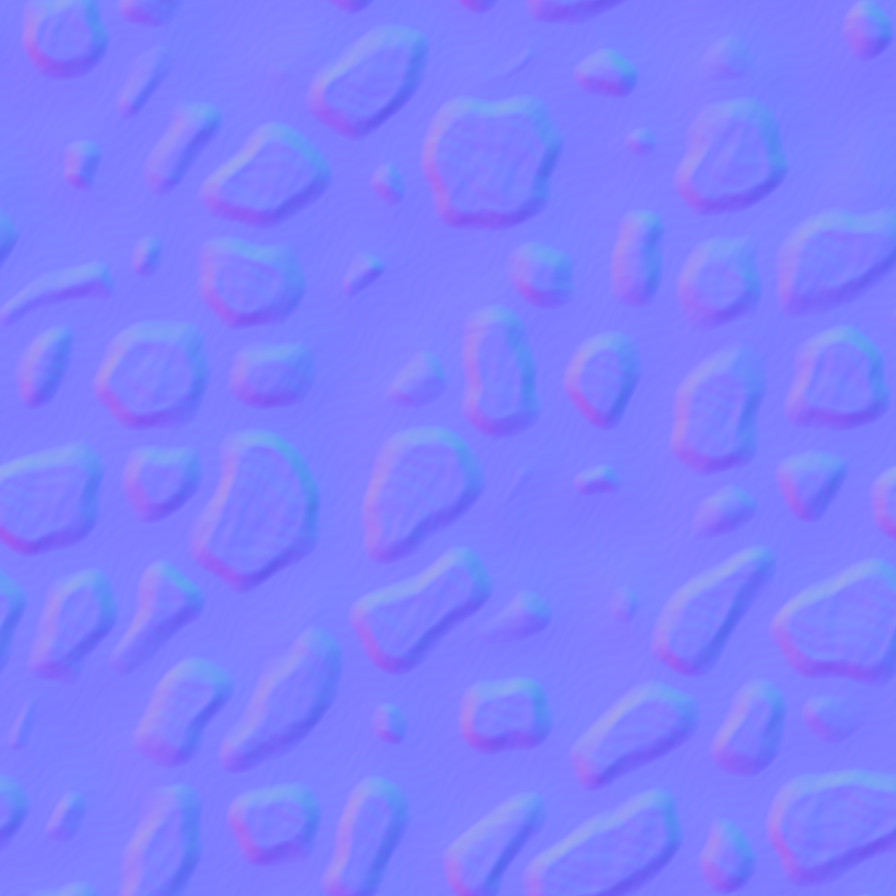
Write a Shadertoy shader that draws this texture map.

```glsl
const float TAU = 6.2831853;
const float GRID = 8.0;            // stones per side
const float JITTER = 0.58;         // scatter within a cell
const float RADIUS_MIN = 0.014;
const float RADIUS_MAX = 0.077;
const float LEAN = 0.85;           // main direction of long stones
const float LEAN_SPREAD = 1.3;
const float HALF_GAP = 0.014;      // clear ground beside each stone
const float TRIM_BLEND = 0.012;    // rounds the corners of trimmed stones
const float ROUNDING = 0.007;      // softens ridges of thin stones
const float RIM_OUTER = 0.007;
const float RIM_INNER = -0.016;
const float STONE_HEIGHT = 0.0040;
const float GROUND_HEIGHT = 0.0110;
const float GROUND_REACH = 0.034;
const float DISH_DEPTH = 0.0009;
const float RELIEF = 0.0006;       // lumps on top of large stones
const float WRINKLE = 0.00016;
const float GRAIN = 0.000045;
const float STEP = 0.0016;         // spacing of the slope samples

vec3 hash3(vec2 p) {
    vec3 q = fract(p.xyx * vec3(0.1031, 0.1030, 0.0973));
    q += dot(q, q.yxz + 33.33);
    return fract((q.xxy + q.yzz) * q.zyx);
}

float smoothMax(float a, float b, float k) {
    float h = max(k - abs(a - b), 0.0) / k;
    return max(a, b) + 0.25 * h * h * k;
}

// Layered sines bend the outlines
vec2 warp(vec2 p) {
    vec2 broad = sin(TAU * (p.yx * vec2(5.0, 6.0) + p * 2.0));
    vec2 fine = sin(TAU * (p.yx * vec2(17.0, 15.0) - p * 6.0) + 1.7);
    return p + 0.006 * broad + 0.0022 * fine;
}

// Distance to one tapered, rounded stone
float stoneDistance(vec2 p, vec2 cell) {
    vec2 id = mod(cell, GRID);
    vec3 place = hash3(id + 17.0);
    vec3 form = hash3(id + 61.0);
    vec2 q = p - (cell + 0.5 + (place.xy - 0.5) * JITTER) / GRID;

    float angle = LEAN + (place.z - 0.5) * LEAN_SPREAD;
    vec2 axis = vec2(cos(angle), sin(angle));
    q = vec2(dot(q, axis), dot(q, vec2(-axis.y, axis.x)));

    float size = mix(RADIUS_MIN, RADIUS_MAX, form.x);
    float stretch = form.y * form.y;
    float halfLength = size * (0.15 + 0.9 * stretch);
    float radius = size * (1.0 - 0.55 * stretch);
    float along = clamp(q.x, -halfLength, halfLength);
    radius += (form.z - 0.5) * 0.4 * along;
    q.x -= along;
    return sqrt(dot(q, q) + ROUNDING * ROUNDING)
         - sqrt(radius * radius + ROUNDING * ROUNDING);
}

float height(vec2 p) {
    vec2 w = warp(p);
    vec2 home = floor(w * GRID);
    float nearest = 1.0, others = 0.0, swell = 0.0;
    for (int y = -2; y <= 2; y++)
    for (int x = -2; x <= 2; x++) {
        float d = stoneDistance(w, home + vec2(x, y));
        others += exp(-max(nearest, d) / TRIM_BLEND);
        nearest = min(nearest, d);
        swell += exp(-d / GROUND_REACH);
    }
    // Neighbours trim each other so that a gap remains
    float second = -TRIM_BLEND * log(others + 1e-9);
    float d = smoothMax(nearest, 0.5 * (nearest - second) + HALF_GAP, 0.025);

    // Soft ground, steep rim, shallow dish
    float top = smoothstep(-0.010, -0.032, d);
    float h = GROUND_HEIGHT * swell / (1.0 + swell);
    h += STONE_HEIGHT * (1.0 - smoothstep(RIM_INNER, RIM_OUTER, d));
    h -= DISH_DEPTH * top;

    // Lumps and rings on the tops
    vec2 s = sin(TAU * (w * vec2(11.0, 9.0) + w.yx * vec2(4.0, -5.0)));
    h += RELIEF * top * (s.x * s.y + 0.5 * sin(d * 170.0 + s.x));

    // Small wrinkles on the stones, faint slanted grain everywhere
    vec2 f = sin(TAU * (p * vec2(27.0, 31.0) + p.yx * vec2(14.0, -11.0))
           + 1.5 * s.yx);
    h += WRINKLE * smoothstep(0.01, -0.015, d) * f.x * f.y;
    h += GRAIN * sin(TAU * (43.0 * p.x - 47.0 * p.y) + 3.0 * s.x)
               * sin(TAU * (15.0 * p.x + 11.0 * p.y) + 2.0 * s.y);
    return h;
}

void mainImage(out vec4 fragColor, in vec2 fragCoord) {
    vec2 p = fragCoord / iResolution.y;
    vec2 e = vec2(STEP, 0.0);
    vec2 slope = (vec2(height(p + e.xy), height(p + e.yx)) - height(p)) / STEP;

    // Red follows the rise to the right, green the fall upward
    vec3 normal = normalize(vec3(slope.x, -slope.y, 1.0));
    fragColor = vec4(0.5 + 0.5 * normal.xy, normal.z, 1.0);
}
```
